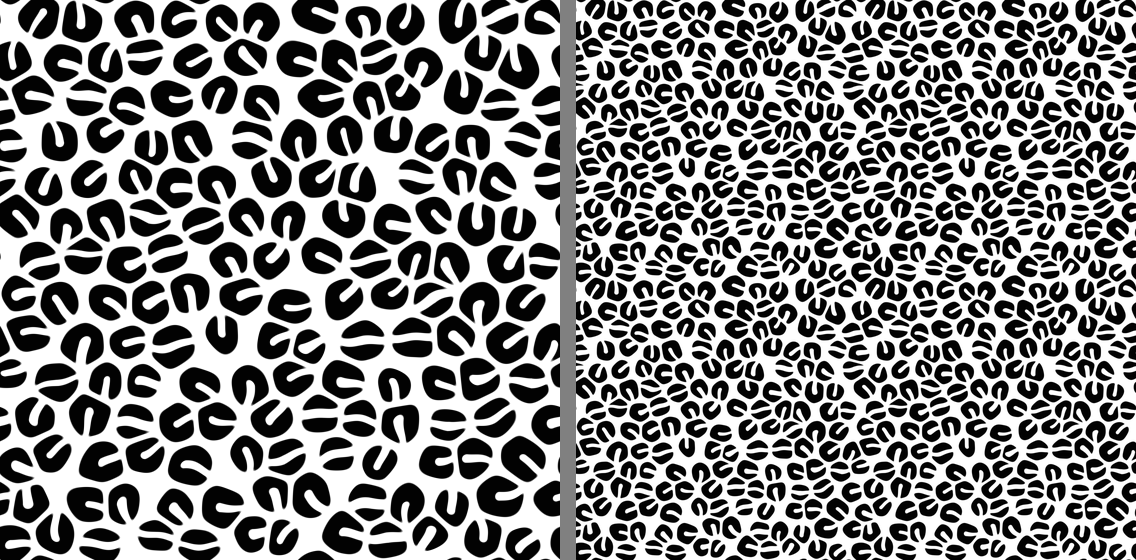
Left: one tile. Right: repeated 2 by 2.
A three.js fragment shader for this pattern:

```glsl
// Seamless leopard print: black notched and split rosettes on white.
varying vec2 vUv;

const vec2 GRID = vec2(12.0, 14.0);   // columns and rows, rows even for the stagger
const float SCALE = 13.0;             // mean spots across the canvas

// Sine-free hash of a wrapped cell.
vec3 hash3(vec2 cell, float seed) {
  vec2 c = mod(cell, GRID) + seed;
  vec3 q = fract(c.xyx * vec3(0.1031, 0.1030, 0.0973));
  q += dot(q, q.yxz + 33.33);
  return fract((q.xxy + q.yzz) * q.zyx);
}

// Jittered centre on a staggered lattice, in spot units.
vec2 spotCentre(vec2 cell) {
  vec2 jitter = (hash3(cell, 3.7).xy - 0.5) * 0.42;
  float stagger = 0.5 * mod(cell.y, 2.0) - 0.25;
  return (cell + 0.5 + vec2(stagger, 0.0) + jitter) * SCALE / GRID;
}

float smoothMax(float a, float b, float k) {
  float h = max(k - abs(a - b), 0.0) / k;
  return max(a, b) + h * h * k * 0.25;
}

// Curved, tapering slot that opens towards +x, or to both sides when split.
float notch(vec2 p, bool split, vec3 rnd) {
  float start = split ? 0.0 : mix(-0.1, 0.02, rnd.z);
  if (split) p.x = abs(p.x);
  float t = clamp((p.x - start) / 0.7, 0.0, 1.0);
  float bend = (rnd.z - 0.5) * 0.35 * t * t;
  float radius = mix(mix(0.07, 0.13, rnd.x), mix(0.04, 0.11, rnd.y), t);
  return length(p - vec2(start + 0.7 * t, bend)) - radius;
}

// Signed distance of one rosette around its centre.
float rosette(vec2 p, vec2 cell, float border) {
  vec3 shape = hash3(cell, 17.3);
  vec3 slot = hash3(cell, 41.9);
  bool split = shape.x < 0.17;
  float angle = split ? mix(-0.2, 0.5, shape.y) : mix(-2.0, 1.9, shape.y);
  float c = cos(angle);
  float s = sin(angle);
  p = vec2(c * p.x + s * p.y, c * p.y - s * p.x);
  p += 0.03 * sin(p.yx * 7.0 + 6.28 * slot.xy);

  // Lopsided oval, pressed flat where neighbours are close.
  vec2 radii = vec2(mix(0.48, 0.58, slot.z), mix(0.43, 0.51, slot.x));
  radii *= mix(0.82, 1.1, shape.z);
  radii.y *= 1.0 + 0.25 * (slot.y - 0.5) * p.x;
  float oval = (length(p / radii) - 1.0) * min(radii.x, radii.y);
  float body = smoothMax(oval, 0.06 - border, 0.1);
  return smoothMax(body, -notch(p, split, slot), 0.07);
}

void main() {
  vec2 p = vUv * SCALE;
  vec2 home = floor(vUv * GRID);

  // Nearest spot centre.
  vec2 nearest = vec2(0.0);
  vec2 owner = home;
  float best = 1e3;
  for (int y = -2; y <= 2; y++) {
    for (int x = -2; x <= 2; x++) {
      vec2 cell = home + vec2(float(x), float(y));
      vec2 offset = spotCentre(cell) - p;
      float d = dot(offset, offset);
      if (d < best) {
        best = d;
        nearest = offset;
        owner = cell;
      }
    }
  }

  // Rounded distance to the borders shared with the neighbours.
  float sum = 0.0;
  for (int y = -2; y <= 2; y++) {
    for (int x = -2; x <= 2; x++) {
      vec2 cell = owner + vec2(float(x), float(y));
      if (x != 0 || y != 0) {
        vec2 offset = spotCentre(cell) - p;
        float d = dot(0.5 * (offset + nearest), normalize(offset - nearest));
        sum += exp(-18.0 * d);
      }
    }
  }
  float border = -log(sum + 1e-9) / 18.0;

  float d = rosette(-nearest, owner, border);
  float white = smoothstep(-0.018, 0.018, d);
  gl_FragColor = vec4(vec3(mix(0.008, 1.0, white)), 1.0);
}
```
